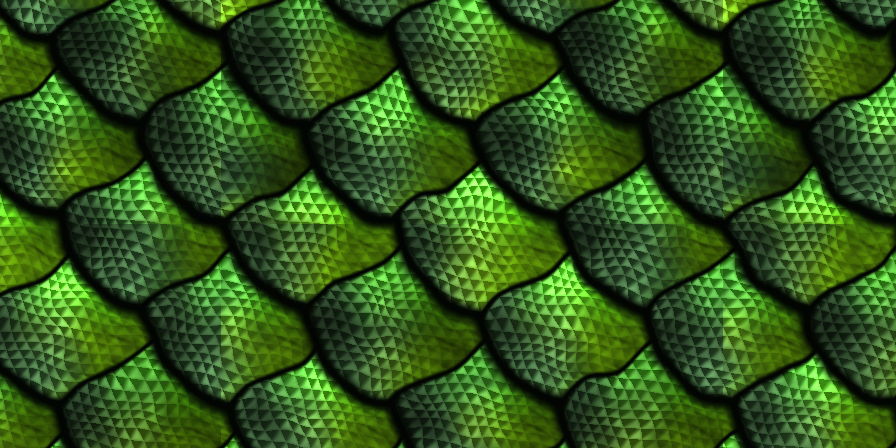
Reproduce this pattern procedurally as a WebGL 1 fragment shader.

```glsl
precision highp float;
uniform vec2 u_resolution;

// Layout, in canvas heights, y pointing down
const vec2 ORIGIN = vec2(0.122, 0.068);
const vec2 PITCH = vec2(0.373, 0.2057);
const float ROW_DRIFT = 0.004;
const float JITTER = 0.022;
const float WOBBLE = 0.016;
const float DEPTH = 0.212;
const float ROUNDNESS = 1.75;
const float TIP_RISE = 0.118;
const float COLUMNS_PER_TILE = 3.0;
const vec2 TILE_ORIGIN = vec2(0.494, 0.5);

// Surface
const vec2 BUMP = vec2(0.027, 0.022);
const float BUMP_SKEW = 0.35;
const float BUMP_TILT = 0.16;
const float BUMP_LOW = 0.56;
const float BUMP_HIGH = 1.28;
const float WIDE_SHADOW = 0.034;
const float THIN_SHADOW = 0.012;
const float WIDE_RIM = 0.022;
const float THIN_RIM = 0.010;

const vec3 GAP = vec3(0.006, 0.02, 0.006);
const vec3 TEAL = vec3(0.19, 0.37, 0.19);
const vec3 OLIVE = vec3(0.34, 0.53, 0.03);
const vec3 LEAF = vec3(0.20, 0.67, 0.07);
const vec3 GLINT = vec3(0.44, 0.58, 0.42);

float hash(vec2 p) {
  return fract(sin(dot(p, vec2(41.3, 289.1))) * 4375.85);
}

float noise(vec2 p) {
  vec2 i = floor(p);
  vec2 f = fract(p);
  f = f * f * (3.0 - 2.0 * f);
  return mix(mix(hash(i), hash(i + vec2(1.0, 0.0)), f.x),
             mix(hash(i + vec2(0.0, 1.0)), hash(i + 1.0), f.x), f.y);
}

// Bowed lower left side, wavy lower right side, open at the top
float scaleDistance(vec2 l) {
  float halfWidth = 0.5 * PITCH.x;
  float t = l.x / halfWidth - 1.0;
  float y = max(l.y, 0.0);
  if (t < 0.0) {
    float sum = pow(-t, ROUNDNESS) + pow(y / DEPTH, ROUNDNESS);
    return (pow(sum, 1.0 / ROUNDNESS) - 1.0) * halfWidth;
  }
  return (y - DEPTH + TIP_RISE * (t + 0.09 * sin(6.2832 * t))) * 0.87;
}

// Soft leaning triangles on a tilted, skewed grid
float bumps(vec2 l) {
  l.y -= BUMP_TILT * l.x;
  vec2 q = l / BUMP;
  q.x -= BUMP_SKEW * q.y;
  vec2 f = fract(q);
  float inside = min(min(1.0 - f.x, 1.0 - f.y), f.x + f.y - 1.0);
  return smoothstep(-0.3, 0.24, inside);
}

vec3 scaleColor(vec2 l, vec2 id, vec2 p) {
  vec2 uv = l / vec2(PITCH.x, DEPTH);
  float tint = hash(id + 3.7);

  // Patches restart at each tile, leaving faint seams
  vec2 tile = mod(p - TILE_ORIGIN, PITCH.x * COLUMNS_PER_TILE);
  float patches = noise(tile * 9.0 + 5.0);
  float grain = noise(tile * 34.0);

  float across = uv.x + 0.4 * (patches - 0.5) + 0.3 * (tint - 0.5);
  vec3 color = mix(TEAL, OLIVE, smoothstep(0.25, 0.75, across));
  float apex = smoothstep(0.45, -0.4, uv.y) * smoothstep(0.1, 0.4, uv.x);
  color = mix(color, LEAF, 0.8 * apex);

  // Bumps fade into fine streaks towards the right tip
  float smoothSide = smoothstep(0.5, 0.85, uv.x + 0.12 * uv.y);
  vec2 warp = vec2(noise(l * 14.0 + id), noise(l * 14.0 - id)) - 0.5;
  float bump = mix(0.4, bumps(l + 0.018 * warp), 0.65 + 0.5 * grain);
  vec3 lit = mix(color, GLINT, 0.45 * (1.0 - smoothSide));
  vec3 bumpy = mix(color * BUMP_LOW, lit * BUMP_HIGH, bump);
  float streak = noise(vec2(l.x * 22.0, (l.y - 0.5 * l.x) * 120.0));
  vec3 streaky = color * (0.52 + 0.4 * streak + 0.22 * bump);
  color = mix(bumpy, streaky, smoothSide);

  // Bright ridge, dim hollow on the left, uneven wear
  float ridge = exp(-pow((uv.x - 0.52) / 0.26, 2.0));
  float hollow = exp(-dot(uv - vec2(0.2, 0.25), uv - vec2(0.2, 0.25)) * 14.0);
  float light = 0.66 + 0.42 * ridge + 0.25 * apex - 0.3 * hollow;
  light *= 0.62 + 0.5 * patches + 0.3 * grain;
  return color * light * mix(0.8, 1.15, hash(id));
}

void main() {
  vec2 p = gl_FragCoord.xy / u_resolution.y;
  p.y = 1.0 - p.y;
  vec2 bent = p + WOBBLE * (vec2(noise(p * 16.0), noise(p * 16.0 + 40.0)) - 0.5);

  float baseRow = floor((p.y - ORIGIN.y) / PITCH.y);
  vec2 owner = vec2(0.0);
  vec2 ownerId = vec2(0.0);
  float shade = 1.0;

  // Lower rows first, then left to right; the last cover wins
  for (int j = 0; j < 3; j++) {
    float row = baseRow + 1.0 - float(j);
    float shift = 0.5 * mod(row, 2.0) * PITCH.x + row * ROW_DRIFT;
    vec2 start = ORIGIN + vec2(shift, row * PITCH.y);
    float baseColumn = floor((p.x - start.x) / PITCH.x);
    for (int i = -1; i < 2; i++) {
      float column = baseColumn + float(i);
      vec2 id = vec2(mod(column, COLUMNS_PER_TILE), row);
      vec2 l = bent - start - vec2(column * PITCH.x, 0.0);
      l += JITTER * (vec2(hash(id + 11.0), hash(id + 23.0)) - 0.5);
      float d = scaleDistance(l);
      float rightSide = smoothstep(0.42, 0.65, l.x / PITCH.x);
      if (d < 0.0) {
        owner = l;
        ownerId = id;
        shade = smoothstep(0.0, mix(WIDE_RIM, THIN_RIM, rightSide), -d);
      } else {
        float width = mix(WIDE_SHADOW, THIN_SHADOW, rightSide);
        shade *= smoothstep(0.15 * width, width, d);
      }
    }
  }

  vec3 color = mix(GAP, scaleColor(owner, ownerId, p), shade);
  gl_FragColor = vec4(clamp(color, 0.0, 1.0), 1.0);
}
```
